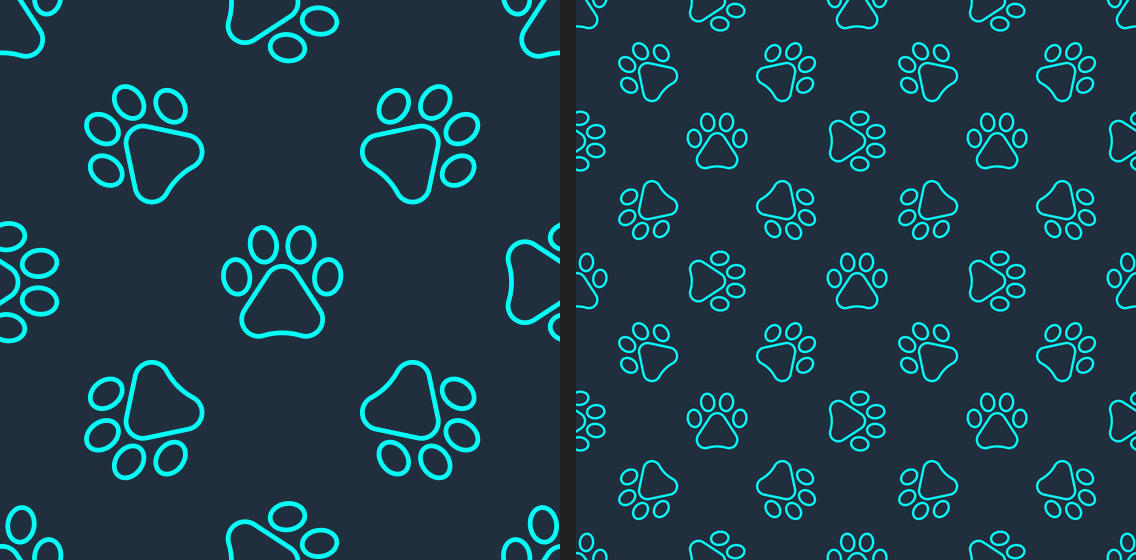
Left: one tile. Right: repeated 2 by 2.
This pattern is drawn by a WebGL 2 fragment shader. Its source:

```glsl
#version 300 es
precision highp float;
// Seamless outlined paw prints on dark slate, set on a staggered 4 by 4 grid.
// Each pixel finds its nearest paw, turns into that paw's frame, and strokes
// the distance to a rounded pad with a concave base and to four oval toes.

#define UNITS 768.0              // design units across the canvas
#define CELLS 4.0                // grid steps across the canvas
#define SHIFT vec2(3.0, -3.0)    // offset of the grid, in design units
#define STROKE 6.5               // line width, in design units
#define PAD_ROUND 23.2           // corner radius of the pad
#define BASE_ROUND 90.0          // radius of the hollow under the pad
#define TOE_SIZE vec2(18.0, 23.8)
#define TOE_TILT 0.14            // outward lean of the toes, in radians
#define SLATE vec3(0.130, 0.180, 0.240)
#define CYAN vec3(0.015, 0.992, 0.968)

uniform vec2 u_resolution;
out vec4 fragColor;

// Approximate distance to an ellipse outline, accurate near the edge.
float ellipseDistance(vec2 p, vec2 radii) {
    float k = length(p / radii);
    return k * (k - 1.0) / max(length(p / (radii * radii)), 1e-4);
}

// Pad: a triangle with an arched base, grown by PAD_ROUND; p.x >= 0.
float padDistance(vec2 p) {
    const vec2 apex = vec2(0.0, -1.5);
    const vec2 lobe = vec2(32.3, -51.0);
    float reach = BASE_ROUND + PAD_ROUND;
    vec2 hub = vec2(0.0, lobe.y - sqrt(reach * reach - lobe.x * lobe.x));

    vec2 edge = lobe - apex, fromApex = p - apex;
    float along = clamp(dot(fromApex, edge) / dot(edge, edge), 0.0, 1.0);
    float side = length(fromApex - edge * along);

    // Within the hub's wedge the arched base and the inside also count.
    vec2 fromHub = p - hub, rim = lobe - hub;
    if (fromHub.y > 0.0 && fromHub.x * rim.y < rim.x * fromHub.y) {
        float outward = fromApex.y * edge.x - fromApex.x * edge.y;
        side = max(reach - length(fromHub), outward < 0.0 ? -side : side);
    }
    return side - PAD_ROUND;
}

// Oval toe leaning outward on the right half of the paw.
float toeDistance(vec2 p, vec2 center) {
    float c = cos(TOE_TILT), s = sin(TOE_TILT);
    p -= center;
    return ellipseDistance(vec2(c * p.x - s * p.y, s * p.x + c * p.y), TOE_SIZE);
}

// Distance to the nearest outline; the paw is mirrored about its axis.
float pawOutline(vec2 p) {
    p.x = abs(p.x);
    float d = abs(padDistance(p));
    d = min(d, abs(toeDistance(p, vec2(25.8, 51.2))));
    return min(d, abs(toeDistance(p, vec2(62.4, 7.3))));
}

// Heading of the paw at a grid point, repeating every CELLS steps.
vec2 pawHeading(vec2 point) {
    vec2 cell = mod(point, CELLS);
    if (mod(cell.x, 2.0) > 0.5) return normalize(cell - 0.5 * CELLS);
    return mod(cell.x + cell.y, CELLS) < 0.5 ? vec2(0.0, 1.0) : vec2(1.0, 0.0);
}

void main() {
    float cellSize = UNITS / CELLS;
    vec2 position = gl_FragCoord.xy / u_resolution * UNITS - SHIFT;
    vec2 grid = position / cellSize;

    // Nearest point of the two interleaved grids.
    vec2 evenPoint = 2.0 * floor(0.5 * grid + 0.5);
    vec2 oddPoint = 2.0 * floor(0.5 * grid) + 1.0;
    bool evenNearer = distance(grid, evenPoint) < distance(grid, oddPoint);
    vec2 point = evenNearer ? evenPoint : oddPoint;

    // Turn into the paw's own frame, toes toward +y.
    vec2 heading = pawHeading(point);
    vec2 local = position - point * cellSize;
    vec2 paw = vec2(dot(local, vec2(heading.y, -heading.x)), dot(local, heading));

    // Stroke with an edge one pixel wide.
    float pixel = UNITS / min(u_resolution.x, u_resolution.y);
    float ink = clamp(0.5 + (0.5 * STROKE - pawOutline(paw)) / pixel, 0.0, 1.0);
    fragColor = vec4(mix(SLATE, CYAN, ink), 1.0);
}
```
